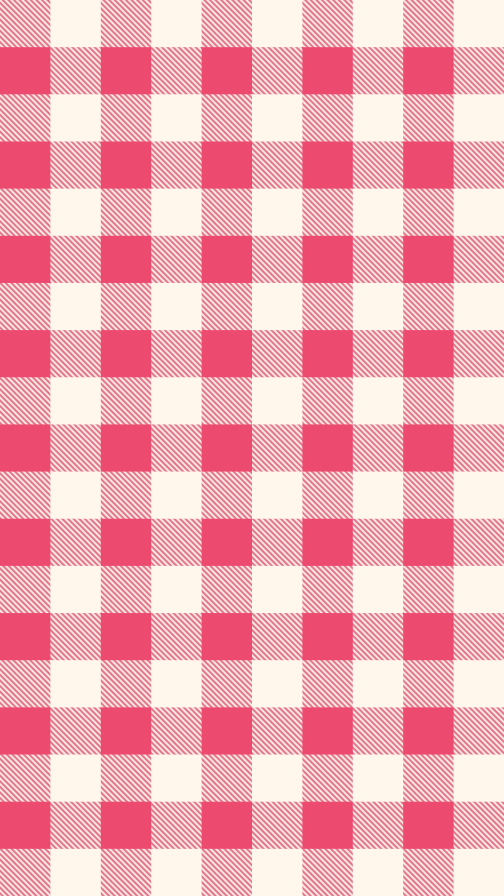
This pattern is drawn by a Shadertoy shader. Its source:

```glsl
const vec2 CELLS = vec2(10.0, 19.0);      // half-repeats across and down
const vec2 BAND_CENTER = vec2(0.5, 1.5);  // middle of the first dyed band, in cells
const float STRIPES = 90.0;               // twill stripes across the canvas width
const float STRIPE_FILL = 0.5;            // dyed share of each stripe period
const vec3 CREAM = vec3(1.00, 0.97, 0.92);
const vec3 PINK = vec3(0.93, 0.29, 0.44);
const vec3 TWILL_LIGHT = vec3(0.98, 0.90, 0.905);
const vec3 TWILL_DARK = vec3(0.885, 0.47, 0.53);

// Antialiased coverage from a signed distance, positive inside
float coverage(float inside, float pixel) {
    return clamp(inside / pixel + 0.5, 0.0, 1.0);
}

// Bands one cell wide, repeating every two cells
float band(float x, float center, float pixel) {
    float fromCenter = abs(mod(x - center + 1.0, 2.0) - 1.0);
    return coverage(0.5 - fromCenter, pixel);
}

// Diagonal stripes falling to the right
float twill(vec2 p, float pixel) {
    float fromCenter = abs(fract((p.x + p.y) * STRIPES) - 0.5);
    return coverage(0.5 * STRIPE_FILL - fromCenter, pixel * STRIPES * sqrt(2.0));
}

void mainImage(out vec4 fragColor, in vec2 fragCoord) {
    vec2 cell = fragCoord / iResolution.xy * CELLS;
    vec2 cellPixel = CELLS / iResolution.xy;
    float column = band(cell.x, BAND_CENTER.x, cellPixel.x);
    float row = band(cell.y, BAND_CENTER.y, cellPixel.y);

    // Solid where both bands cross, twill where only one passes
    float both = column * row;
    float single = column + row - 2.0 * both;
    float neither = (1.0 - column) * (1.0 - row);

    float stripe = twill(fragCoord / iResolution.x, 1.0 / iResolution.x);
    vec3 twillColor = mix(TWILL_LIGHT, TWILL_DARK, stripe);
    vec3 color = PINK * both + twillColor * single + CREAM * neither;
    fragColor = vec4(color, 1.0);
}
```
